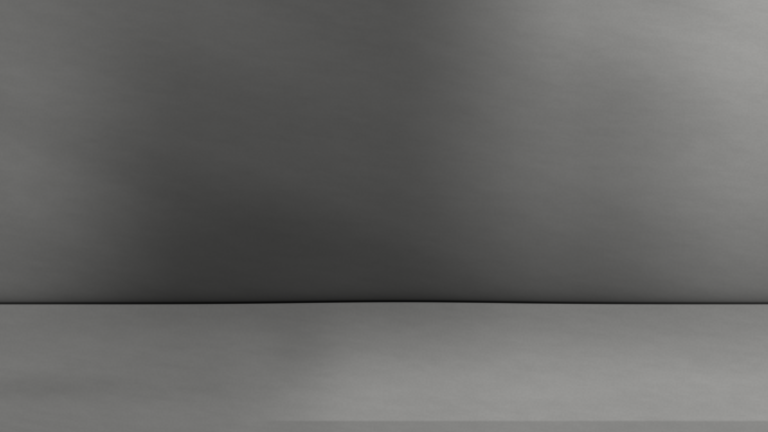
Reproduce this background procedurally as a WebGL 1 fragment shader.

```glsl
precision highp float;

uniform vec2 u_resolution;

const float HORIZON = 0.296;
const vec3 WARM_GREY = vec3(1.0, 0.998, 0.984);

float hash(vec2 p) {
    vec3 q = fract(vec3(p.xyx) * 0.1031);
    q += dot(q, q.yzx + 33.33);
    return fract((q.x + q.y) * q.z);
}

float valueNoise(vec2 p) {
    vec2 cell = floor(p);
    vec2 f = fract(p);
    f = f * f * (3.0 - 2.0 * f);
    float low = mix(hash(cell), hash(cell + vec2(1.0, 0.0)), f.x);
    float high = mix(hash(cell + vec2(0.0, 1.0)), hash(cell + 1.0), f.x);
    return mix(low, high, f.y);
}

// Layered noise centred on zero
float fbm(vec2 p) {
    float sum = 0.0;
    float weight = 0.5;
    for (int i = 0; i < 5; i++) {
        sum += weight * (valueNoise(p) - 0.5);
        p = mat2(1.6, 1.2, -1.2, 1.6) * p + 17.3;
        weight *= 0.5;
    }
    return sum;
}

// Smooth tone across five evenly spaced stops
float tone(float x, float left, vec3 middle, float right) {
    float t = clamp(x, 0.0, 1.0) * 4.0;
    float v = mix(left, middle.x, smoothstep(0.0, 1.0, t));
    v = mix(v, middle.y, smoothstep(1.0, 2.0, t));
    v = mix(v, middle.z, smoothstep(2.0, 3.0, t));
    return mix(v, right, smoothstep(3.0, 4.0, t));
}

float glow(vec2 p, vec2 centre, vec2 radius) {
    vec2 d = (p - centre) / radius;
    return exp(-dot(d, d));
}

float wallTone(vec2 uv, float seam) {
    float top = tone(uv.x, 0.41, vec3(0.34, 0.32, 0.49), 0.62);
    float middle = tone(uv.x, 0.42, vec3(0.29, 0.295, 0.43), 0.55);
    float base = tone(uv.x, 0.37, vec3(0.235, 0.24, 0.325), 0.43);
    float v = mix(base, middle, smoothstep(0.31, 0.67, uv.y));
    v = mix(v, top, smoothstep(0.62, 1.0, uv.y));

    // Slanting light and a dark hollow
    v += 0.035 * glow(uv, vec2(0.77, 0.96), vec2(0.09, 0.14));
    v -= 0.025 * glow(uv, vec2(0.32, 0.43), vec2(0.13, 0.12));

    // Shade gathered above the seam
    float above = max(uv.y - seam, 0.0);
    float central = glow(uv, vec2(0.42, uv.y), vec2(0.34, 1.0));
    v *= 1.0 - 0.30 * exp(-above / 0.025);
    return v * (1.0 - (0.25 + 0.25 * central) * exp(-above / 0.007));
}

float floorTone(vec2 uv) {
    float back = tone(uv.x, 0.42, vec3(0.375, 0.40, 0.47), 0.49);
    float front = tone(uv.x, 0.46, vec3(0.45, 0.55, 0.58), 0.585);
    float v = mix(front, back, smoothstep(0.08, HORIZON, uv.y));
    v -= 0.045 * glow(uv, vec2(0.06, 0.10), vec2(0.11, 0.035));
    v -= 0.035 * glow(uv, vec2(0.39, 0.19), vec2(0.05, 0.10));
    // Dim strip along the front edge
    float strip = 1.0 - smoothstep(0.022, 0.029, uv.y);
    return v - 0.055 * strip * smoothstep(0.30, 0.43, uv.x);
}

void main() {
    vec2 uv = gl_FragCoord.xy / u_resolution;
    vec2 p = vec2(uv.x * u_resolution.x / u_resolution.y, uv.y);
    float pixel = 1.0 / u_resolution.y;

    // Seam rises slightly near the centre
    float seam = HORIZON + 0.005 * glow(uv, vec2(0.52, uv.y), vec2(0.18, 1.0));
    float wallMask = smoothstep(-pixel, pixel, uv.y - seam);
    float v = mix(floorTone(uv), wallTone(uv, seam), wallMask);

    // Thin dark crease, fading toward the sides
    float crease = exp(-pow((uv.y - seam - 0.002) / 0.003, 2.0));
    v *= 1.0 - crease * mix(0.35, 0.6, glow(uv, vec2(0.45, uv.y), vec2(0.4, 1.0)));

    // Brushed plaster clouds and fine grain
    vec2 wallStroke = vec2(p.x + 1.2 * p.y, 3.2 * (p.y + 0.35 * p.x));
    vec2 floorStroke = vec2(2.0 * p.x, 9.0 * p.y);
    float clouds = fbm(mix(floorStroke, wallStroke * 2.2, wallMask));
    float fibres = fbm(vec2(24.0 * p.x, 90.0 * (p.y + 0.12 * p.x)));
    float grain = valueNoise(p * 240.0) - 0.5;
    v *= 1.0 + 0.11 * clouds + 0.045 * fibres + 0.022 * grain;

    gl_FragColor = vec4(clamp(v * WARM_GREY, 0.0, 1.0), 1.0);
}
```
